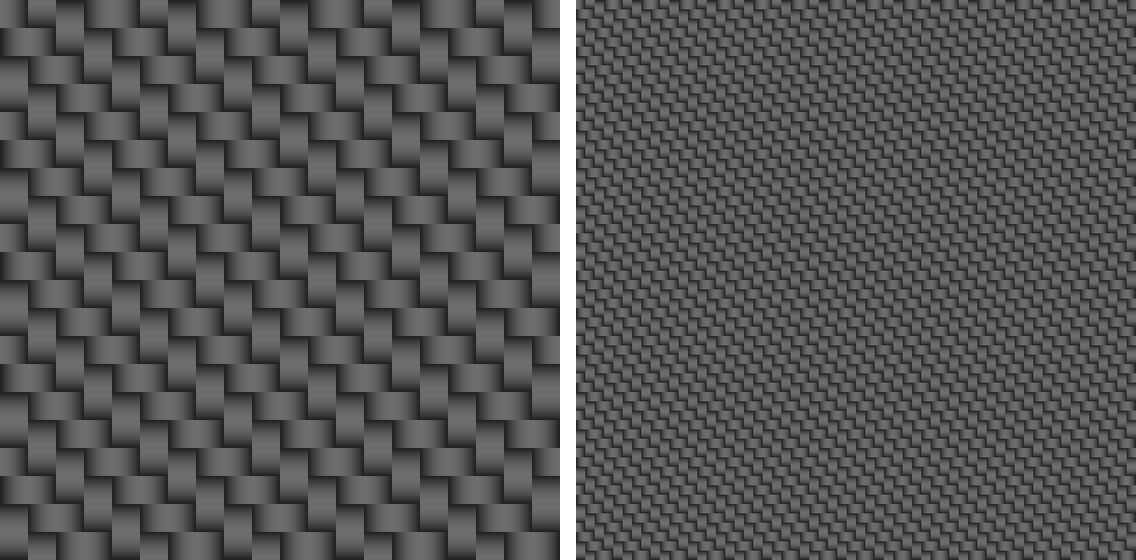
Left: one tile. Right: repeated 3 by 3.
Reproduce this pattern procedurally as a WebGL 1 fragment shader.

```glsl
precision highp float;

uniform vec2 u_resolution;

// Rounded strap: dark where it dives under, bright at mid-length
float strapShade(float along) {
  return mix(0.12, 0.43, 4.0 * along * (1.0 - along));
}

// Two-over, two-under twill on a grid of unit cells
float twill(vec2 p) {
  vec2 cell = floor(p);
  vec2 local = p - cell;
  float phase = mod(cell.x + cell.y + 2.0, 4.0);
  float along = phase < 1.5 ? phase + local.x : phase - 2.0 + local.y;
  return strapShade(along * 0.5);
}

void main() {
  // Average a 4 by 4 grid of samples for smooth strap edges
  float shade = 0.0;
  for (int j = 0; j < 4; j++) {
    for (int i = 0; i < 4; i++) {
      vec2 offset = (vec2(float(i), float(j)) + 0.5) / 4.0 - 0.5;
      vec2 uv = (gl_FragCoord.xy + offset) / u_resolution;
      shade += twill(uv * 20.0) / 16.0;
    }
  }
  gl_FragColor = vec4(vec3(shade), 1.0);
}
```
